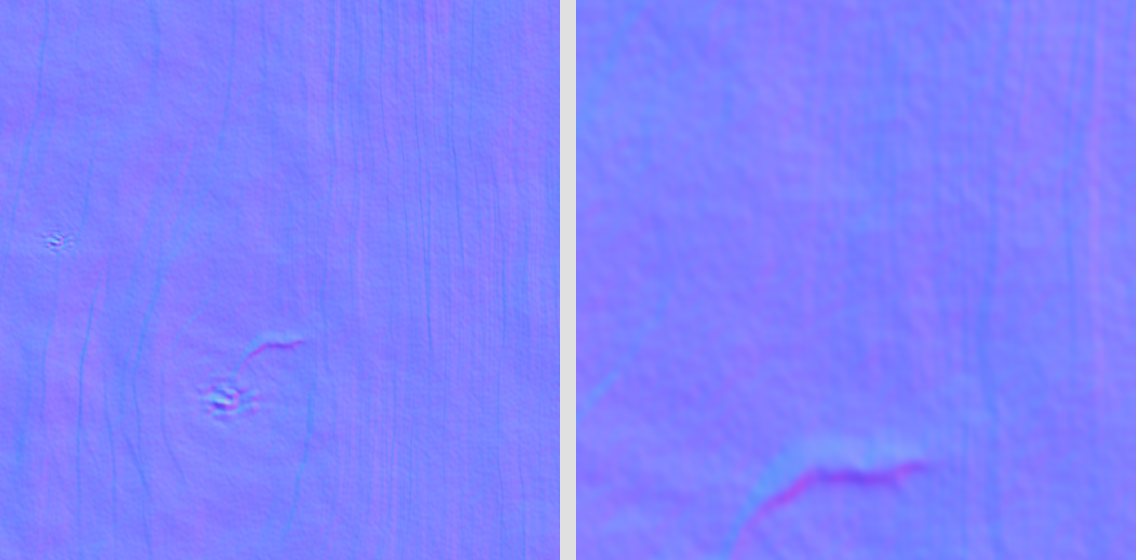
Left: the whole. Right: its middle third, enlarged.
This texture map is drawn by a WebGL 1 fragment shader. Its source:

```glsl
precision highp float;
// Tangent-space normal map of weathered wood: upright grain flowing around two knots.

uniform vec2 u_resolution;

const vec2 KNOT = vec2(0.405, 0.283);       // main knot centre
const vec2 SMALL_KNOT = vec2(0.102, 0.568);
const float KNOT_REACH = 0.13;              // how far the grain bends aside
const float SMALL_REACH = 0.035;
const float LEAN = 0.13;                    // slant of the grain on the left
const float RING_COUNT = 15.0;              // growth ledges across the canvas
const float RING_HEIGHT = 0.0013;
const float SWELL_HEIGHT = 0.0065;
const float LUMP_HEIGHT = 0.0046;
const float CRUMPLE_HEIGHT = 0.0013;
const float STREAK_HEIGHT = 0.0017;
const float GRAIN_HEIGHT = 0.00105;
const float FIBRE_HEIGHT = 0.00036;
const float ROUGH_HEIGHT = 0.00034;
const float SAMPLE_STEP = 0.0009;
const vec3 FLAT_COLOR = vec3(0.499, 0.506, 0.502);

vec2 hash2(vec2 p) {
  vec3 q = fract(p.xyx * vec3(0.1031, 0.1030, 0.0973));
  q += dot(q, q.yzx + 33.33);
  return fract((q.xx + q.yz) * q.zy) * 2.0 - 1.0;
}

// Gradient noise, smooth enough to be differentiated
float noise(vec2 p) {
  vec2 i = floor(p), f = p - i;
  vec2 w = f * f * f * (f * (f * 6.0 - 15.0) + 10.0);
  vec2 e = vec2(1.0, 0.0);
  float low = mix(dot(hash2(i), f), dot(hash2(i + e), f - e), w.x);
  float high = mix(dot(hash2(i + e.yx), f - e.yx), dot(hash2(i + 1.0), f - 1.0), w.x);
  return mix(low, high, w.y);
}

// Fades in from a to b and out from c to d
float band(float a, float b, float c, float d, float x) {
  return smoothstep(a, b, x) * (1.0 - smoothstep(c, d, x));
}

// Sharp rise followed by a long slope down
float ledge(float s, float width) {
  return smoothstep(0.0, width, s) * exp(-max(s, 0.0) / (4.0 * width));
}

// Sideways shift that makes grain lines part around a knot
float partGrain(vec2 d, float reach) {
  float r2 = d.x * d.x + 0.25 * d.y * d.y;
  return d.x * reach * reach / (r2 + reach * reach) * exp(-5.0 * r2);
}

// Growth ledges that fade in and out along their length
float growthLedges(float g, float y, float count, float stretch) {
  float phase = g * count + 1.2 * noise(vec2(g * 5.0, y * 2.2) + 3.7)
              + 0.3 * noise(vec2(g * 9.0, y * 10.0) + 8.1);
  float id = floor(phase), f = phase - id;
  float strength = smoothstep(-0.25, 0.3, noise(vec2(id * 7.37 + 20.4, y * stretch)));
  return strength * smoothstep(0.0, 0.17, f) * (1.0 - f);
}

// Wobbly rings and a crumpled heart
float knotRelief(vec2 d, float size) {
  vec2 q = d / size;
  float r = length(q * vec2(1.0, 1.12)) + 0.4 * noise(q * 1.5 + 5.3) + 0.16 * noise(q * 4.5);
  float broken = 0.6 + 1.2 * noise(q * 2.1 + 3.3);
  float rings = 0.017 * broken * sin(r * 15.0) * exp(-1.7 * max(r, 0.0));
  float heart = 0.10 * noise(q * vec2(3.4, 4.6) + 1.6) * exp(-3.2 * r * r);
  return size * (rings + heart);
}

// Raised folds around the branch, and long splits on the right
float folds(vec2 p) {
  float wobble = noise(p * 22.0 + 2.0) + 0.5 * noise(p * 55.0);
  float bend = min(p.x - 0.48, 0.0);
  float s = p.y - 0.392 + 18.0 * bend * bend + 0.013 * wobble;
  float span = band(0.40, 0.47, 0.51, 0.58, p.x);
  float h = 0.0034 * span * exp(-s * s / 0.00013) * (0.8 + 0.7 * wobble);

  float drop = max(0.33 - p.y, 0.0);
  s = p.x - 0.551 + 0.6 * drop * drop + 0.011 * wobble;
  h += 0.0020 * band(0.0, 0.1, 0.26, 0.36, p.y) * ledge(s, 0.014);

  // S-shaped ledges sweeping past the left of the knot
  for (int i = 0; i < 4; i++) {
    float k = float(i);
    float x = 0.285 - 0.072 * k + (0.09 - 0.02 * k) * smoothstep(0.33, 0.5, p.y)
            + 0.07 * (1.0 - smoothstep(0.02, 0.27, p.y))
            + 0.016 * noise(vec2(k * 3.3, p.y * 11.0)) + 0.002 * wobble;
    span = band(0.04, 0.2, 0.5, 0.68, p.y) * (0.7 + noise(vec2(k * 5.7 + 0.5, p.y * 5.0)));
    h += 0.0013 * span * ledge(p.x - x, 0.011);
  }

  s = p.x - 0.766 + 0.03 * (p.y - 0.45) + 0.012 * noise(vec2(4.5, p.y * 6.0));
  h += 0.0011 * band(0.28, 0.42, 0.6, 0.85, p.y) * ledge(s, 0.008);
  s = 0.648 - p.x + 0.01 * noise(vec2(9.5, p.y * 5.0));
  return h + 0.0009 * band(0.35, 0.5, 0.65, 0.85, p.y) * ledge(s, 0.008);
}

float height(vec2 p) {
  float rightSide = smoothstep(0.4, 0.75, p.x);
  vec2 d = p - KNOT;
  float nearKnot = exp(-30.0 * dot(d, d));
  float g = p.x - LEAN * (p.y - 0.4) * (1.0 - rightSide)
          - partGrain(d, KNOT_REACH) - partGrain(p - SMALL_KNOT, SMALL_REACH)
          + 0.014 * noise(p * vec2(4.0, 5.0) + 9.2);

  // Broad relief
  float h = SWELL_HEIGHT * noise(vec2(g * 9.0, p.y * 3.0) + 0.4);
  h += LUMP_HEIGHT * noise(vec2(g * 9.0, p.y * 9.0) + 6.6) * (1.0 - 0.4 * rightSide);
  h += CRUMPLE_HEIGHT * (1.0 + nearKnot - 0.4 * rightSide)
     * noise(vec2(g * 22.0, p.y * 19.0 + p.x * 8.0) + 2.9);

  // Growth ledges: wide on the left, narrow and straight on the right
  h += RING_HEIGHT * (1.0 - 0.7 * rightSide) * growthLedges(g, p.y, RING_COUNT, 2.6);
  h += 0.55 * RING_HEIGHT * rightSide * growthLedges(g + 2.0, p.y, RING_COUNT * 1.9, 2.0);

  // Streaks and fine grain in patches
  float patches = smoothstep(-0.35, 0.4, noise(vec2(g * 6.0, p.y * 2.0) + 12.3));
  float amount = patches * mix(0.65, 1.2, rightSide);
  h += STREAK_HEIGHT * amount * noise(vec2(g * 28.0, p.y * 2.0) + 5.1);
  h += GRAIN_HEIGHT * amount * noise(vec2(g * 64.0, p.y * 3.0));
  h += FIBRE_HEIGHT * amount * noise(vec2(g * 150.0, p.y * 6.0) + 7.7);

  // Surface roughness
  h += ROUGH_HEIGHT * noise(p * vec2(125.0, 105.0));
  h += 1.6 * ROUGH_HEIGHT * noise(p * vec2(52.0, 48.0) + 4.4);

  return h + knotRelief(d, 0.08) + knotRelief(p - SMALL_KNOT, 0.04) + folds(p);
}

void main() {
  vec2 p = gl_FragCoord.xy / u_resolution;
  vec2 e = vec2(SAMPLE_STEP, 0.0);
  vec2 slope = vec2(height(p + e) - height(p - e), height(p + e.yx) - height(p - e.yx));
  vec3 normal = normalize(vec3(-slope / (2.0 * SAMPLE_STEP), 1.0));
  gl_FragColor = vec4(FLAT_COLOR + 0.5 * normal, 1.0);
}
```
